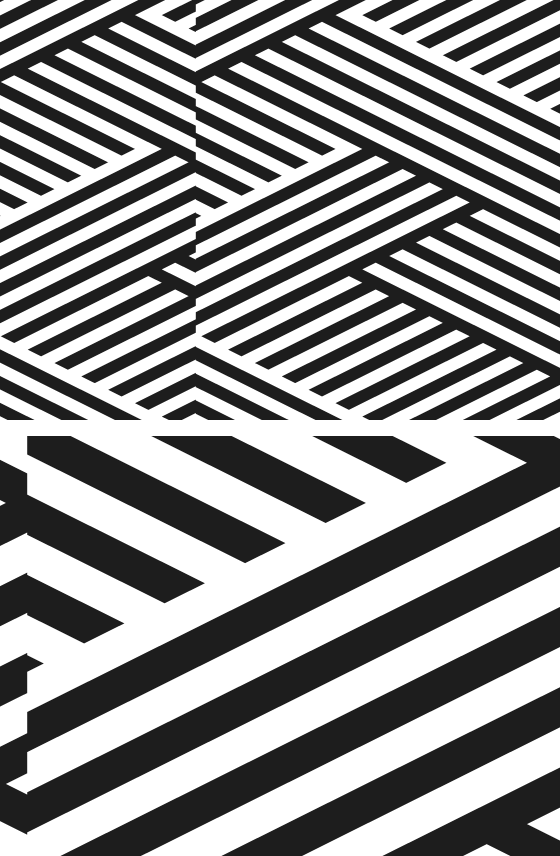
Top: the whole. Bottom: its middle third, enlarged.
Write a Shadertoy shader that draws this pattern.

```glsl
// Black and white herringbone of diagonal bars, woven as blocks of rising
// and falling stripes on a skewed lattice. The lattice restarts at a vertical
// seam, and each pixel is averaged over a small grid of samples.

// Lattice coordinates: x counts rising stripes, y counts falling stripes.
vec2 latticeCoords(vec2 p) {
    if (p.x < 0.466) p.x += 0.4774;                 // panel left of the seam
    vec2 q = vec2(p.x, 1.0 - p.y) / vec2(0.0639, 0.03186);
    return 0.5 * vec2(q.y + q.x, q.y - q.x) + vec2(-0.315, 0.185);
}

// Blocks whose bars climb to the right; everywhere else they descend.
bool isRisingBlock(vec2 s) {
    bool upperLeft  = s.x < 6.5;
    bool upperRight = s.y < -6.0;
    bool middle     = s.x > 11.5 && s.x < 16.5 && s.y > -1.0 && s.y < 9.0;
    bool lower      = s.x > 16.5 && s.y > 4.0 && s.y < 9.0;
    return upperLeft || upperRight || middle || lower;
}

// 1 on a dark bar, 0 on a white one.
float darkBar(vec2 p) {
    vec2 s = latticeCoords(p);
    float phase = isRisingBlock(s) ? s.x : s.y + 0.5;
    return 1.0 - step(0.5, fract(phase));
}

void mainImage(out vec4 fragColor, in vec2 fragCoord) {
    // Box-filtered coverage smooths bars, block joints and the seam alike
    const int GRID = 5;
    float coverage = 0.0;
    for (int j = 0; j < GRID; j++) {
        for (int i = 0; i < GRID; i++) {
            vec2 offset = (vec2(i, j) + 0.5) / float(GRID) - 0.5;
            coverage += darkBar((fragCoord + offset) / iResolution.y);
        }
    }
    coverage /= float(GRID * GRID);

    vec3 white = vec3(1.0);
    vec3 charcoal = vec3(0.115);
    fragColor = vec4(mix(white, charcoal, coverage), 1.0);
}
```
